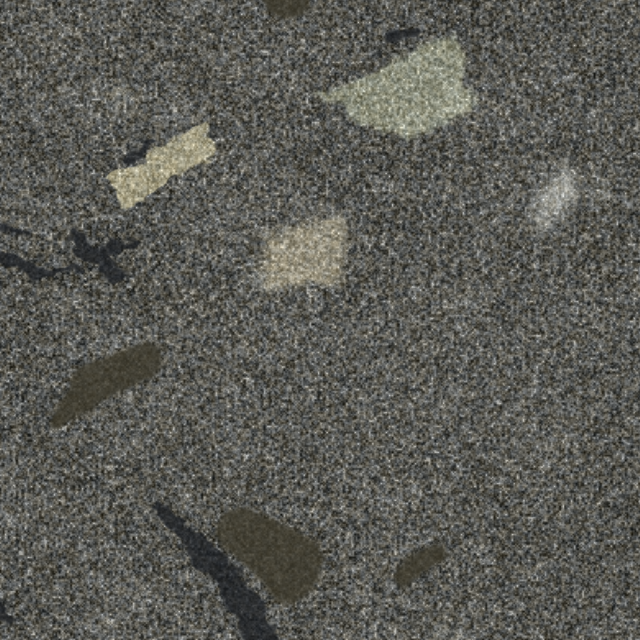
This texture is drawn by a Shadertoy shader. Its source:

```glsl
const vec3 STONE = vec3(0.345, 0.345, 0.325);
const vec3 OLIVE = vec3(0.255, 0.243, 0.195);
const vec3 CRACK = vec3(0.155, 0.165, 0.175);
const vec3 HAZE = vec3(0.56, 0.56, 0.52);
const float COARSE_CELLS = 225.0;
const float FINE_CELLS = 390.0;
const float COARSE_GAIN = 0.31;
const float FINE_GAIN = 0.22;
const float GLINT_GAIN = 0.17;
const float TINT_GAIN = 0.035;
const float WEAVE_CELLS = 104.0;
const float WEAVE_GAIN = 0.014;

// Pale flakes: four counterclockwise corners each, then colour and edge softness
const int FLAKES = 4;
const vec2 FLAKE_CORNERS[16] = vec2[16](
    vec2(0.495, 0.845), vec2(0.630, 0.778), vec2(0.738, 0.830), vec2(0.710, 0.957),
    vec2(0.167, 0.724), vec2(0.195, 0.674), vec2(0.345, 0.760), vec2(0.320, 0.807),
    vec2(0.418, 0.630), vec2(0.412, 0.550), vec2(0.535, 0.560), vec2(0.540, 0.665),
    vec2(0.830, 0.680), vec2(0.850, 0.640), vec2(0.905, 0.690), vec2(0.880, 0.750));
const vec4 FLAKE_LOOK[4] = vec4[4](
    vec4(0.57, 0.58, 0.51, 0.007), vec4(0.64, 0.62, 0.52, 0.003),
    vec4(0.58, 0.56, 0.49, 0.011), vec4(0.62, 0.62, 0.59, 0.018));

// Tapered strokes: both ends, then the radius at each end
const int CRACKS = 11;
const vec4 CRACK_ENDS[11] = vec4[11](
    vec4(0.240, 0.215, 0.300, 0.155), vec4(0.300, 0.155, 0.370, 0.085),
    vec4(0.370, 0.085, 0.420, -0.02), vec4(-0.01, 0.607, 0.050, 0.577),
    vec4(0.050, 0.577, 0.130, 0.577), vec4(0.120, 0.630, 0.190, 0.565),
    vec4(0.215, 0.615, 0.130, 0.600), vec4(-0.01, 0.650, 0.045, 0.632),
    vec4(-0.01, 0.050, 0.020, 0.030), vec4(0.190, 0.752, 0.235, 0.775),
    vec4(0.610, 0.938, 0.650, 0.955));
const vec2 CRACK_RADII[11] = vec2[11](
    vec2(0.003, 0.018), vec2(0.018, 0.024), vec2(0.024, 0.026), vec2(0.010, 0.010),
    vec2(0.010, 0.003), vec2(0.011, 0.014), vec2(0.006, 0.012), vec2(0.008, 0.003),
    vec2(0.008, 0.009), vec2(0.007, 0.006), vec2(0.008, 0.008));
const int STAINS = 5;
const vec4 STAIN_ENDS[5] = vec4[5](
    vec4(0.095, 0.335, 0.150, 0.400), vec4(0.150, 0.400, 0.222, 0.430),
    vec4(0.375, 0.170, 0.450, 0.115), vec4(0.635, 0.095, 0.690, 0.135),
    vec4(0.435, 1.005, 0.455, 1.005));
const vec2 STAIN_RADII[5] = vec2[5](
    vec2(0.010, 0.033), vec2(0.033, 0.027), vec2(0.034, 0.052),
    vec2(0.015, 0.018), vec2(0.028, 0.028));

// Faint pale smudges: centre, radius, strength
const int SMUDGES = 5;
const vec4 SMUDGE[5] = vec4[5](
    vec4(0.19, 0.84, 0.035, 0.45), vec4(0.73, 0.535, 0.022, 0.40),
    vec4(0.94, 0.705, 0.028, 0.40), vec4(0.70, 0.01, 0.035, 0.35),
    vec4(0.405, 0.575, 0.035, 0.50));

float hash(vec2 cell) {
    uvec2 q = uvec2(ivec2(cell) + 4096) * uvec2(1597u, 7919u);
    uint n = (q.x ^ (q.y << 7)) * 747796u + q.y;
    n = (n ^ (n >> 15)) * 277803u;
    n = (n ^ (n >> 13)) * 91823u;
    return float((n >> 8) & 65535u) / 65535.0;
}

float noise(vec2 p) {
    vec2 i = floor(p), f = fract(p);
    f = f * f * (3.0 - 2.0 * f);
    return mix(mix(hash(i), hash(i + vec2(1, 0)), f.x),
               mix(hash(i + vec2(0, 1)), hash(i + vec2(1, 1)), f.x), f.y);
}

vec2 wobble(vec2 p) {
    return vec2(noise(p), noise(p + 57.3)) - 0.5;
}

float strokeDistance(vec2 p, vec4 ends, vec2 radii) {
    vec2 pa = p - ends.xy, ba = ends.zw - ends.xy;
    float h = clamp(dot(pa, ba) / dot(ba, ba), 0.0, 1.0);
    return length(pa - ba * h) - mix(radii.x, radii.y, h);
}

float flakeDistance(vec2 p, int flake) {
    float d = -1.0;
    for (int k = 0; k < 4; k++) {
        vec2 a = FLAKE_CORNERS[flake * 4 + k];
        vec2 e = normalize(FLAKE_CORNERS[flake * 4 + (k + 1) % 4] - a);
        d = max(d, dot(p - a, vec2(e.y, -e.x)));
    }
    return d;
}

void mainImage(out vec4 fragColor, in vec2 fragCoord) {
    vec2 uv = fragCoord / iResolution.xy;
    vec2 rough = uv + 0.018 * wobble(uv * 32.0) + 0.009 * wobble(uv * 95.0);
    vec2 bent = uv + 0.022 * wobble(uv * 17.0);

    // Broad tone
    float tone = 0.05 * (noise(uv * 5.0) - 0.5) + 0.04 * (noise(uv * 17.0 + 9.0) - 0.5);
    vec3 color = STONE + tone;
    float grainAmount = 1.0;

    for (int i = 0; i < SMUDGES; i++) {
        vec2 d = (rough - SMUDGE[i].xy) / SMUDGE[i].z;
        color = mix(color, HAZE, SMUDGE[i].w * exp(-2.0 * dot(d, d)));
    }

    // Smooth stains and dark cracks
    float stain = 1.0, crack = 1.0;
    for (int i = 0; i < STAINS; i++)
        stain = min(stain, strokeDistance(bent, STAIN_ENDS[i], STAIN_RADII[i]));
    for (int i = 0; i < CRACKS; i++)
        crack = min(crack, strokeDistance(rough, CRACK_ENDS[i], CRACK_RADII[i]));
    float stainMask = 0.92 * smoothstep(0.006, -0.006, stain);
    float crackMask = 0.93 * smoothstep(0.003, -0.004, crack);
    color = mix(mix(color, OLIVE, stainMask), CRACK, crackMask);
    grainAmount *= (1.0 - 0.8 * stainMask) * (1.0 - 0.75 * crackMask);

    // Pale flakes
    for (int i = 0; i < FLAKES; i++) {
        float soft = FLAKE_LOOK[i].w;
        float mask = smoothstep(soft, -soft, flakeDistance(rough, i));
        color = mix(color, FLAKE_LOOK[i].rgb + tone, mask);
        grainAmount = mix(grainAmount, 0.85, mask);
    }

    // Grain, glints and weave
    float coarse = noise(uv * COARSE_CELLS);
    float fine = noise(uv * FINE_CELLS + 31.7);
    vec2 wave = sin(6.28318 * WEAVE_CELLS * uv);
    float grain = COARSE_GAIN * (coarse - 0.5) + FINE_GAIN * (fine - 0.5)
        + GLINT_GAIN * smoothstep(0.78, 1.0, coarse) * fine
        + WEAVE_GAIN * (wave.x + wave.x * wave.y);
    float tint = TINT_GAIN * (noise(uv * 150.0 + 71.0) - 0.5);
    color += grainAmount * (grain + tint * vec3(1.0, 0.2, -1.2));

    fragColor = vec4(clamp(color, 0.0, 1.0), 1.0);
}
```
